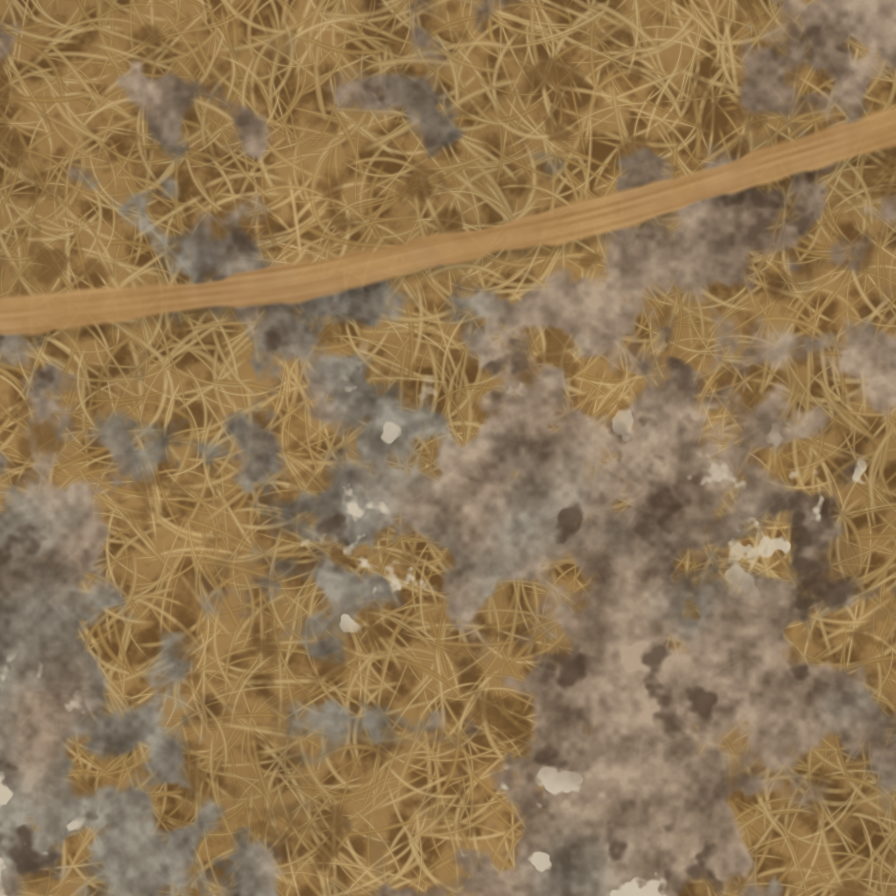
Reproduce this texture procedurally as a Shadertoy shader.

```glsl
// Dry straw-coloured plant litter with ragged grey-brown soil patches, pale flecks
// and one long bent stem. Fine fibres are curved strokes scattered on jittered grids;
// patches, pits and flecks are thresholded fractal noise.

const vec3 GAP_BROWN   = vec3(0.41, 0.30, 0.17);
const vec3 STRAW_BASE  = vec3(0.60, 0.47, 0.29);
const vec3 STRAW_DEEP  = vec3(0.61, 0.48, 0.28);
const vec3 STRAW_PALE  = vec3(0.76, 0.65, 0.45);
const vec3 SOIL_SHADOW = vec3(0.36, 0.30, 0.25);
const vec3 SOIL_PALE   = vec3(0.68, 0.60, 0.52);
const vec3 COOL_TINT   = vec3(0.88, 0.96, 1.02);
const vec3 STEM_DEEP   = vec3(0.62, 0.46, 0.28);
const vec3 STEM_PALE   = vec3(0.76, 0.61, 0.41);
const vec3 FLECK       = vec3(0.83, 0.78, 0.69);
const vec3 PIT         = vec3(0.27, 0.21, 0.16);

const int   FIBRE_LAYERS = 7;
const float FIBRE_CELLS  = 19.0;   // grid cells across the canvas
const float FIBRE_WIDTH  = 0.0021; // half width
const float SOFTNESS     = 0.0018;
const float STEM_WIDTH   = 0.021;  // half width
const float PATCH_SCALE  = 4.2;
const float PATCH_LEVEL  = 0.505;

vec3 hash3(vec2 p) {
    vec3 q = fract(p.xyx * vec3(0.1031, 0.1030, 0.0973));
    q += dot(q, q.yxz + 33.33);
    return fract((q.xxy + q.yzz) * q.zyx);
}

float noise(vec2 p) {
    vec2 i = floor(p), f = fract(p);
    f = f * f * (3.0 - 2.0 * f);
    float low  = mix(hash3(i).x, hash3(i + vec2(1, 0)).x, f.x);
    float high = mix(hash3(i + vec2(0, 1)).x, hash3(i + vec2(1, 1)).x, f.x);
    return mix(low, high, f.y);
}

float fbm(vec2 p) {
    float sum = 0.0, weight = 0.53;
    for (int i = 0; i < 4; i++) {
        sum += weight * noise(p);
        p = mat2(0.8, 0.6, -0.6, 0.8) * p * 2.03 + 17.3;
        weight *= 0.5;
    }
    return sum;
}

// Lays one grid of curved strokes over the colour below.
vec3 addFibres(vec3 below, vec2 p, float layer) {
    float turn = layer * 1.7;
    vec2 g = mat2(cos(turn), sin(turn), -sin(turn), cos(turn)) * p * FIBRE_CELLS + layer * 31.7 + 60.0;
    vec2 cell = floor(g);
    for (int y = -1; y <= 1; y++)
    for (int x = -1; x <= 1; x++) {
        vec2 id = cell + vec2(x, y);
        vec3 r = hash3(id + layer * 57.0);
        vec3 s = hash3(id + layer * 57.0 + 211.0);
        float angle = 6.2832 * r.z;
        vec2 d = g - id - 0.2 - 0.6 * r.xy;
        d = mat2(cos(angle), -sin(angle), sin(angle), cos(angle)) * d;
        float across = abs(d.y + (s.x - 0.5) * 0.9 * d.x * d.x) / FIBRE_CELLS;
        float width = FIBRE_WIDTH * mix(0.6, 1.5, s.y);
        float cover = 1.0 - smoothstep(width - SOFTNESS, width + SOFTNESS, across);
        cover *= 1.0 - smoothstep(0.6, 1.0, abs(d.x));
        float shade = 1.0 - 0.12 * smoothstep(0.0, width, across);
        below = mix(below, mix(STRAW_DEEP, STRAW_PALE, s.z) * shade, 0.8 * cover);
    }
    return below;
}

vec3 strawColour(vec2 p) {
    vec3 colour = mix(GAP_BROWN, STRAW_BASE, smoothstep(0.25, 0.65, fbm(p * 38.0)));
    for (int i = 0; i < FIBRE_LAYERS; i++)
        colour = addFibres(colour, p, float(i));
    float hollows = smoothstep(0.58, 0.76, fbm(p * 24.0 + 5.0));
    colour = mix(colour, GAP_BROWN, 0.65 * hollows);
    return colour * (0.9 + 0.2 * fbm(p * 9.0 + 40.0));
}

vec3 soilColour(vec2 p) {
    float tone = 0.58 + 1.5 * (fbm(p * 30.0 + 9.0) - 0.5)
               + 0.8 * (fbm(p * 8.0 + 70.0) - 0.5)
               + 0.4 * (noise(p * 125.0) - 0.5);
    vec3 colour = mix(SOIL_SHADOW, SOIL_PALE, clamp(tone, 0.0, 1.1));
    float cool = smoothstep(0.4, 0.65, fbm(p * 5.0 + 23.0) + 0.2 * (0.45 - p.y) - 0.1 * p.x);
    return colour * mix(vec3(1.0), COOL_TINT, cool);
}

void mainImage(out vec4 fragColor, in vec2 fragCoord) {
    vec2 p = fragCoord / iResolution.y;
    vec3 straw = strawColour(p);

    // Soil gathers toward the bottom and right, with crumbly edges.
    float patches = fbm(p * PATCH_SCALE + 3.0) + 0.55 * (fbm(p * 21.0 + 50.0) - 0.5)
                  + 0.24 * (0.48 - p.y) + 0.08 * (p.x - 0.5);
    float soil = smoothstep(PATCH_LEVEL - 0.06, PATCH_LEVEL + 0.06, patches);
    vec3 colour = mix(straw, mix(soilColour(p), straw, 0.1), soil);

    // Dark pits and pale flecks among the crumbs.
    float pits = smoothstep(0.64, 0.77, fbm(p * 19.0 + 90.0)) * (0.3 + 0.7 * soil);
    colour = mix(colour, PIT, 0.65 * pits);
    float flecks = smoothstep(0.64, 0.72, fbm(p * 23.0 + 130.0))
                 * smoothstep(0.55, 0.72, noise(p * 5.0 + 12.0))
                 * (1.0 - smoothstep(0.45, 0.7, p.y));
    colour = mix(colour, FLECK, 0.85 * flecks);

    // Bent stem with lengthwise grain and a soft shadow below.
    float offset = p.y - (0.645 + 0.09 * p.x + 0.125 * p.x * p.x) - 0.008 * (noise(p * 6.0) - 0.5);
    float width = STEM_WIDTH * (0.75 + 0.4 * noise(vec2(p.x * 9.0, 4.0)))
                + 0.006 * (noise(p * 45.0) - 0.5);
    float stem = 1.0 - smoothstep(width - 0.004, width + 0.003, abs(offset));
    float shadow = 1.0 - smoothstep(0.0, 0.014, abs(offset + width + 0.003));
    float grain = 0.65 * noise(vec2(p.x * 9.0, offset * 230.0 + 80.0)) + 0.35 * fbm(p * 40.0);
    colour *= 1.0 - 0.14 * shadow;
    colour = mix(colour, mix(STEM_DEEP, STEM_PALE, grain), 0.9 * stem);

    fragColor = vec4(colour, 1.0);
}
```
